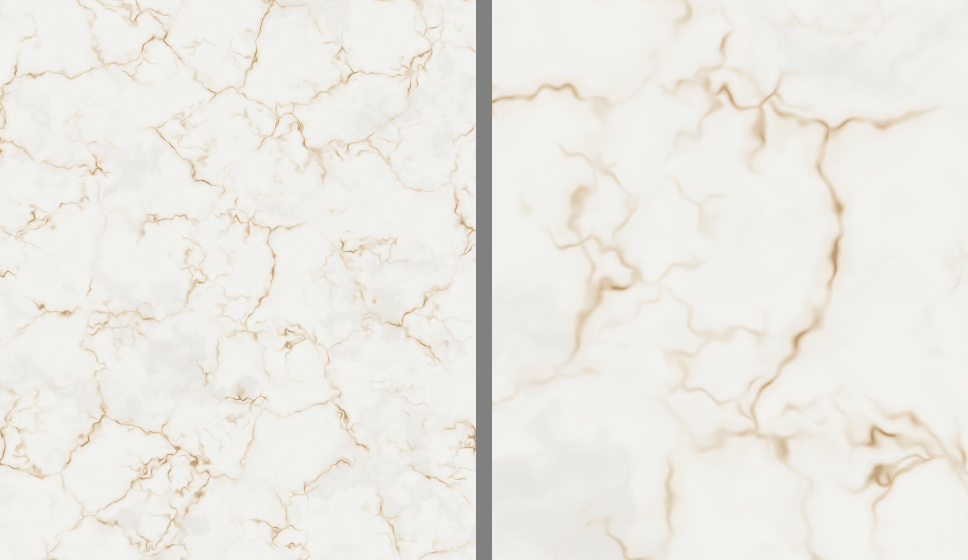
Left: the whole. Right: its middle third, enlarged.
A Shadertoy shader for this texture:

```glsl
// White marble with thin, broken golden veins and faint grey clouds.

vec2 hash2(vec2 p) {
    vec3 q = fract(vec3(p.xyx) * vec3(0.1031, 0.1030, 0.0973));
    q += dot(q, q.yzx + 33.33);
    return fract((q.xx + q.yz) * q.zy);
}

float gradientDot(vec2 cell, vec2 offset) {
    float angle = 6.2832 * hash2(cell + 57.0).x;
    return dot(vec2(cos(angle), sin(angle)), offset);
}

// Gradient noise, roughly -0.7 to 0.7
float gradientNoise(vec2 p) {
    vec2 i = floor(p), f = p - i;
    vec2 u = f * f * f * (f * (f * 6.0 - 15.0) + 10.0);
    float low = mix(gradientDot(i, f), gradientDot(i + vec2(1, 0), f - vec2(1, 0)), u.x);
    float high = mix(gradientDot(i + vec2(0, 1), f - vec2(0, 1)), gradientDot(i + 1.0, f - 1.0), u.x);
    return mix(low, high, u.y);
}

float fbm(vec2 p) {
    float sum = 0.0, amplitude = 1.0;
    for (int i = 0; i < 4; i++) {
        sum += amplitude * gradientNoise(p);
        p = mat2(1.6, 1.2, -1.2, 1.6) * p + 11.3;
        amplitude *= 0.52;
    }
    return sum;
}

// Distance to the nearest border between scattered cells
float crackDistance(vec2 p) {
    vec2 i = floor(p), f = p - i, nearest = vec2(0), home = vec2(0);
    float best = 8.0;
    for (int y = -1; y <= 1; y++)
    for (int x = -1; x <= 1; x++) {
        vec2 g = vec2(x, y);
        vec2 r = g + hash2(i + g) - f;
        if (dot(r, r) < best) { best = dot(r, r); nearest = r; home = g; }
    }
    float border = 8.0;
    for (int y = -2; y <= 2; y++)
    for (int x = -2; x <= 2; x++) {
        vec2 g = home + vec2(x, y);
        vec2 r = g + hash2(i + g) - f, d = r - nearest;
        if (dot(d, d) > 0.0001) border = min(border, dot(0.5 * (r + nearest), normalize(d)));
    }
    return border;
}

// Soft line of the given half width, never thinner than the canvas can show
float line(float d, float halfWidth) {
    return 1.0 - smoothstep(0.0, max(halfWidth, 1.5 / iResolution.y), d);
}

void mainImage(out vec4 fragColor, in vec2 fragCoord) {
    vec2 p = fragCoord / iResolution.y;

    // Jagged bending of the crack networks
    vec2 bend = vec2(fbm(p * 11.0), fbm(p * 11.0 + 41.7));
    vec2 jitter = vec2(gradientNoise(p * 75.0), gradientNoise(p * 75.0 + 23.1));
    vec2 q = p + 0.030 * bend + 0.006 * jitter;

    float large = crackDistance(q * vec2(6.0, 7.0) + 3.0) / 6.5;
    float fine = crackDistance((q + 0.004 * jitter) * vec2(20.0, 24.0) + 17.0) / 22.0;

    // Where veins are strong, and where they gather into crumbly clusters
    float presence = smoothstep(-0.30, 0.42, fbm(p * 7.0 + 5.2));
    float grain = smoothstep(-0.45, 0.40, gradientNoise(p * 48.0) + 0.5 * gradientNoise(p * 110.0));
    float nearCrack = 1.0 - smoothstep(0.008, 0.045, large);
    float cluster = smoothstep(0.02, 0.42, fbm(p * 8.5 + 31.0)) * (0.25 + 0.75 * nearCrack);

    float core = line(large, 0.0045) * presence * (0.35 + 0.65 * grain);
    core = max(core, line(fine, 0.0040) * cluster * (0.2 + 0.8 * grain));
    float halo = line(large, 0.016) * (0.2 + 0.8 * presence) * (0.4 + 0.6 * grain);
    halo = max(halo, line(fine, 0.010) * cluster);

    // Milky ground with broad grey clouds and a faint mottle
    float cloud = smoothstep(0.0, 0.65, fbm(p * vec2(5.0, 8.0) + 0.8 * bend + 71.0));
    float mottle = gradientNoise(p * 32.0 + bend);
    vec3 color = mix(vec3(0.945, 0.944, 0.930), vec3(0.905, 0.895, 0.875), 0.75 * cloud);
    color += 0.010 * mottle;

    // Warm stain, golden vein and its darkest threads
    color = mix(color, vec3(0.92, 0.86, 0.78), 0.60 * halo);
    color = mix(color, vec3(0.80, 0.68, 0.51), 0.85 * core);
    color = mix(color, vec3(0.66, 0.51, 0.34), 0.55 * smoothstep(0.55, 1.0, core));

    fragColor = vec4(color, 1.0);
}
```
